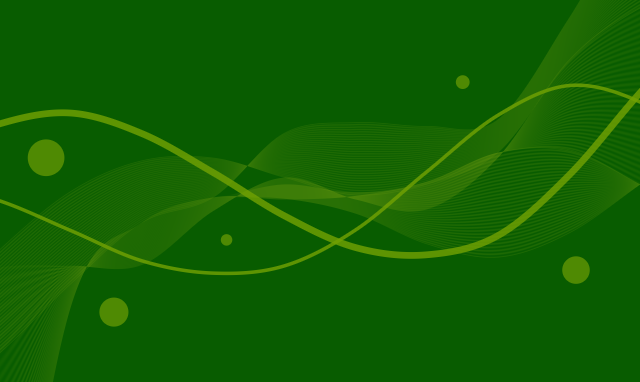
Give the GLSL for this background, as a WebGL 1 fragment shader.

```glsl
precision highp float;
// Flowing lime ribbons, two wavy strokes and five discs on deep green.
// Each curve is a cubic spline over evenly spaced heights; a ribbon is a
// sheaf of fine lines blended between two curves, brighter where it narrows.

uniform vec2 u_resolution;

const vec3 BACKGROUND = vec3(0.03, 0.36, 0.0);
const vec3 RIBBON_COLOR = vec3(0.45, 0.62, 0.06);
const vec3 STROKE_COLOR = vec3(0.44, 0.63, 0.01);
const vec3 DISC_COLOR = vec3(0.31, 0.54, 0.01);
const float STROKE_ALPHA = 0.82;
const float RIBBON_ALPHA = 0.48;
const float LINE_COUNT = 30.0;    // lines in each ribbon
const float LINE_WEIGHT = 0.0024; // sets how fast narrow parts brighten
const float THICK_RADIUS = 0.0088;
const float THIN_RADIUS = 0.0046;
const float KNOT_SPANS = 9.0;     // spline spans across the canvas
const float SLOPE_STEP = 0.002;
const float TAU = 6.28319;

// Catmull-Rom weights for four knots at signed distances d
vec4 splineWeights(vec4 d) {
  vec4 a = abs(d);
  vec4 inner = (1.5 * a - 2.5) * a * a + 1.0;
  vec4 outer = ((-0.5 * a + 2.5) * a - 4.0) * a + 2.0;
  return mix(inner, outer, step(1.0, a)) * step(a, vec4(2.0));
}

float splineHeight(float x, vec4 left, vec4 middle, vec4 right) {
  vec4 d = x * KNOT_SPANS + 1.0 - vec4(0.0, 1.0, 2.0, 3.0);
  return dot(left, splineWeights(d))
       + dot(middle, splineWeights(d - 4.0))
       + dot(right, splineWeights(d - 8.0));
}

// Height and slope of a curve; the first and last knots lie off canvas
vec2 curve(float x, vec4 left, vec4 middle, vec4 right) {
  float h = splineHeight(x, left, middle, right);
  float ahead = splineHeight(x + SLOPE_STEP, left, middle, right);
  float aspect = u_resolution.x / u_resolution.y;
  return vec2(h, (ahead - h) / (SLOPE_STEP * aspect));
}

float stroke(float y, vec2 c, float radius, float pixel) {
  float d = abs(y - c.x) * inversesqrt(1.0 + c.y * c.y);
  return clamp((radius - d) / pixel + 0.5, 0.0, 1.0);
}

// Opacity of the line sheaf between two curves that may cross
float ribbon(float y, vec2 a, vec2 b, float pixel) {
  float gap = b.x - a.x;
  float across = (y - a.x) / (abs(gap) < 0.0001 ? 0.0001 : gap);
  float slope = mix(a.y, b.y, clamp(across, 0.0, 1.0));
  float tilt = inversesqrt(1.0 + slope * slope);
  float spacing = abs(gap) * tilt / LINE_COUNT;
  float density = LINE_WEIGHT / (LINE_WEIGHT + spacing);
  float resolved = smoothstep(1.0, 3.5, spacing / pixel);
  float ripple = 1.0 + resolved * cos(TAU * LINE_COUNT * across);
  float depth = min(y - min(a.x, b.x), max(a.x, b.x) - y) * tilt;
  float inside = clamp(depth / pixel + 0.6, 0.0, 1.0);
  return RIBBON_ALPHA * density * ripple * inside;
}

// Disc: centre in canvas fractions, radius in canvas heights
float disc(vec2 uv, vec3 shape, float pixel) {
  vec2 d = uv - shape.xy;
  d.x *= u_resolution.x / u_resolution.y;
  return clamp((shape.z - length(d)) / pixel + 0.5, 0.0, 1.0);
}

void main() {
  vec2 uv = gl_FragCoord.xy / u_resolution;
  float x = uv.x;
  float y = uv.y;
  float pixel = 1.0 / u_resolution.y;
  vec3 color = BACKGROUND;

  // Upper ribbon: left arch, middle lobe and top right corner
  vec2 arch = curve(x, vec4(0.163, 0.348, 0.5, 0.58),
    vec4(0.587, 0.535, 0.489, 0.517), vec4(0.6, 0.837, 0.978, 1.043));
  vec2 crest = curve(x, vec4(-0.065, 0.076, 0.257, 0.417),
    vec4(0.483, 0.652, 0.68, 0.67), vec4(0.687, 0.952, 1.261, 1.435));
  color = mix(color, RIBBON_COLOR, ribbon(y, arch, crest, pixel));

  // Twisting ribbon: lower left to the right border
  vec2 twist = curve(x, vec4(0.25, 0.3, 0.304, 0.307),
    vec4(0.448, 0.535, 0.478, 0.452), vec4(0.587, 0.843, 0.983, 1.043));
  vec2 spine = curve(x, vec4(-1.7, -0.783, 0.2, 0.417),
    vec4(0.483, 0.478, 0.487, 0.524), vec4(0.6, 0.604, 0.517, 0.413));
  color = mix(color, RIBBON_COLOR, ribbon(y, twist, spine, pixel));

  // Lower lobe, fading in at the middle
  vec2 belly = curve(x, vec4(0.483),
    vec4(0.483, 0.48, 0.441, 0.361), vec4(0.326, 0.389, 0.517, 0.652));
  vec2 roof = curve(x, vec4(0.483),
    vec4(0.483, 0.517, 0.496, 0.524), vec4(0.6, 0.609, 0.517, 0.413));
  float lobe = ribbon(y, belly, roof, pixel) * smoothstep(0.33, 0.45, x);
  color = mix(color, RIBBON_COLOR, lobe);

  // Discs
  float discs = disc(uv, vec3(0.072, 0.587, 0.048), pixel);
  discs = max(discs, disc(uv, vec3(0.178, 0.183, 0.038), pixel));
  discs = max(discs, disc(uv, vec3(0.354, 0.372, 0.015), pixel));
  discs = max(discs, disc(uv, vec3(0.723, 0.785, 0.018), pixel));
  discs = max(discs, disc(uv, vec3(0.9, 0.293, 0.036), pixel));
  color = mix(color, DISC_COLOR, discs);

  // Wavy strokes
  vec2 thin = curve(x, vec4(0.522, 0.474, 0.396, 0.317),
    vec4(0.285, 0.304, 0.398, 0.55), vec4(0.698, 0.776, 0.733, 0.609));
  vec2 thick = curve(x, vec4(0.596, 0.676, 0.704, 0.65),
    vec4(0.548, 0.435, 0.352, 0.333), vec4(0.383, 0.541, 0.757, 0.957));
  color = mix(color, STROKE_COLOR, STROKE_ALPHA * stroke(y, thin, THIN_RADIUS, pixel));
  color = mix(color, STROKE_COLOR, STROKE_ALPHA * stroke(y, thick, THICK_RADIUS, pixel));

  gl_FragColor = vec4(color, 1.0);
}
```
